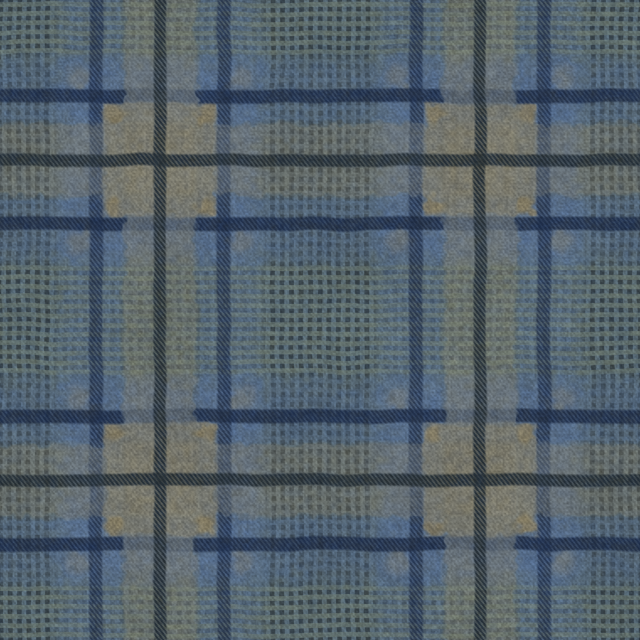
A Shadertoy shader for this texture:

```glsl
// Woollen tartan, two setts across and two down. Each axis supplies a striped
// thread colour; the two are averaged, then dark lines with diagonal twill,
// a fine centre check and wrapping noise for the heathered wool are added.

const float TAU = 6.28319;
const float SETTS = 2.0;
const float CHECKS = 34.0;              // fine checks per sett
const vec2 TWILL = vec2(144.0, 112.0);  // twill ribs per canvas

const vec3 SLATE = vec3(0.345, 0.415, 0.455);
const vec3 BLUE = vec3(0.335, 0.420, 0.530);
const vec3 TAN = vec3(0.480, 0.475, 0.425);
const vec3 OCHRE = vec3(0.520, 0.475, 0.360);
const vec3 OLIVE = vec3(0.450, 0.490, 0.410);
const vec3 NAVY = vec3(0.125, 0.180, 0.280);
const vec3 CHARCOAL = vec3(0.150, 0.190, 0.220);

float hash(vec2 p) {
    return fract(sin(dot(p, vec2(127.1, 311.7))) * 43758.55);
}

// Value noise that wraps after the given whole number of cells.
float wrapNoise(vec2 uv, vec2 cells) {
    vec2 p = uv * cells;
    vec2 i = floor(p);
    vec2 f = fract(p);
    f = f * f * (3.0 - 2.0 * f);
    vec2 a = mod(i, cells);
    vec2 b = mod(i + 1.0, cells);
    return mix(mix(hash(a), hash(vec2(b.x, a.y)), f.x),
               mix(hash(vec2(a.x, b.y)), hash(b), f.x), f.y);
}

// 1 inside the half width, 0 outside.
float band(float dist, float halfWidth, float soft) {
    return 1.0 - smoothstep(halfWidth - soft, halfWidth + soft, abs(dist));
}

// Ground colour of one thread system at a distance from the sett's axis.
vec3 threadColor(float d, float soft) {
    float blueZone = smoothstep(0.10, 0.13, d) * (1.0 - smoothstep(0.26, 0.35, d));
    vec3 color = mix(SLATE, BLUE, blueZone);
    return mix(color, TAN, band(d, 0.112, soft));
}

// Soft round patch where bands of both axes meet.
float patchAt(vec2 d, float center, float radius) {
    return 1.0 - smoothstep(0.3 * radius, radius, length(d - center));
}

void mainImage(out vec4 fragColor, in vec2 fragCoord) {
    vec2 uv = fragCoord / iResolution.xy;
    float soft = max(0.005, 1.5 * SETTS / min(iResolution.x, iResolution.y));

    // Slightly wavering threads, folded around each sett's axis
    vec2 sway = vec2(wrapNoise(uv, vec2(10.0, 22.0)),
                     wrapNoise(uv + 0.37, vec2(22.0, 10.0))) - 0.5;
    vec2 sett = fract(uv * SETTS) - 0.5 + 0.008 * sway;
    vec2 d = abs(sett);
    float mottle = wrapNoise(uv, vec2(96.0)) - 0.5;
    vec2 frayed = d + 0.025 * mottle;

    // Ground, the tan crossing and its warm corners
    vec3 color = 0.5 * (threadColor(frayed.x, 2.0 * soft) + threadColor(frayed.y, 2.0 * soft));
    float crossing = band(max(frayed.x, frayed.y), 0.175, 2.0 * soft);
    color = mix(color, TAN, 0.75 * crossing);
    color = mix(color, OCHRE, 0.65 * patchAt(frayed, 0.145, 0.045));
    color = mix(color, TAN, 0.45 * patchAt(frayed, 0.255, 0.055));

    // Fine check: dark dashed columns and olive rows
    vec2 ribs = smoothstep(-0.5, 0.5, cos(TAU * CHECKS * sett));
    vec2 zone = smoothstep(0.315, 0.345, d);
    float columns = zone.x * ribs.x * (0.35 + 0.65 * ribs.y);
    float rows = zone.y * (1.0 - ribs.y);
    float dashes = zone.y * ribs.y * ribs.x;
    color *= 1.0 - 0.24 * columns - 0.12 * dashes;
    color = mix(color, OLIVE, 0.38 * rows);

    // Twill ribs, strongest on the dark lines
    float rib = smoothstep(-0.7, 0.7, sin(TAU * dot(uv, TWILL)));
    color *= 0.97 + 0.06 * rib;

    // Navy lines fade where they run through the tan bands
    vec2 navy = vec2(band(d.x - 0.2, 0.021, soft), band(d.y - 0.2, 0.021, soft));
    vec2 fade = vec2(band(frayed.y, 0.112, soft), band(frayed.x, 0.112, soft));
    navy *= 1.0 - vec2(0.45, 0.70) * fade;
    color = mix(color, NAVY, navy.x * mix(0.75, 0.40, rib));
    color = mix(color, NAVY, navy.y * mix(0.92, 0.65, rib));

    // Charcoal axis lines
    vec2 axis = vec2(band(d.x, 0.019, soft), band(d.y, 0.019, soft));
    color = mix(color, CHARCOAL, axis.x * mix(0.95, 0.50, rib));
    color = mix(color, CHARCOAL, axis.y * mix(0.97, 0.62, rib));

    // Heathered wool: fibre grain, short slubs and faint wear
    float grain = wrapNoise(uv, vec2(380.0)) - 0.5;
    float slubs = wrapNoise(uv, vec2(90.0, 300.0)) + wrapNoise(uv, vec2(300.0, 90.0)) - 1.0;
    float wear = wrapNoise(uv, vec2(14.0)) - 0.5;
    color *= 1.0 + 0.20 * grain + 0.09 * slubs + 0.05 * wear;
    color += mottle * vec3(0.025, 0.010, -0.025);

    fragColor = vec4(clamp(color, 0.0, 1.0), 1.0);
}
```
